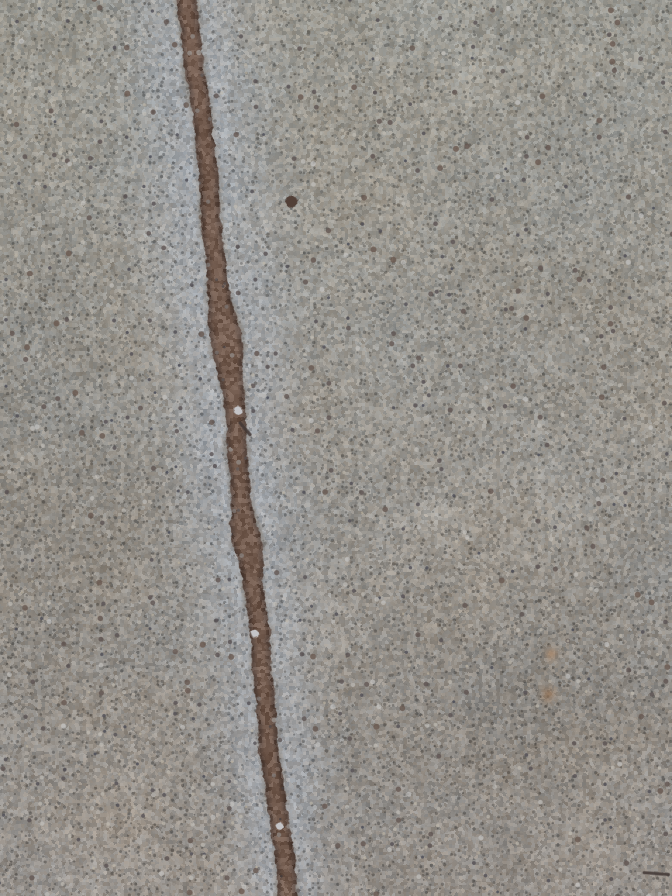
Write a Shadertoy shader that draws this texture.

```glsl
vec2 hash2(vec2 p) {
    vec3 q = fract(p.xyx * vec3(0.1031, 0.1030, 0.0973));
    q += dot(q, q.yzx + 33.33);
    return fract((q.xx + q.yz) * q.zy);
}

// Nearest seed: x = distance, yz = random pair of that cell
vec3 cellular(vec2 p) {
    vec2 base = floor(p);
    vec3 nearest = vec3(9.0, 0.0, 0.0);
    for (int j = -1; j <= 1; j++)
    for (int i = -1; i <= 1; i++) {
        vec2 cell = base + vec2(i, j);
        float d = length(cell + 0.15 + 0.7 * hash2(cell) - p);
        if (d < nearest.x) nearest = vec3(d, hash2(cell + 71.0));
    }
    return nearest;
}

// Layered, rotated and warped sines, roughly -1 to 1
float waves(vec2 p) {
    float sum = 0.0, amp = 0.55;
    for (int i = 0; i < 5; i++) {
        sum += amp * sin(p.x + 1.3 * sin(p.y * 0.8)) * cos(p.y + float(i));
        p = mat2(0.8, -0.6, 0.6, 0.8) * p * 1.9 + 2.7;
        amp *= 0.62;
    }
    return sum;
}

// Random flecks: x = coverage, y = variation
vec2 flecks(vec2 p, float scale, float density, float size, float pixel) {
    vec3 c = cellular(p * scale);
    float radius = size * mix(0.45, 1.0, c.z);
    float soft = 0.7 * pixel * scale;
    float cover = 1.0 - smoothstep(radius - soft, radius + soft, c.x);
    return vec2(cover * step(1.0 - density, c.y), c.z);
}

float blotch(vec2 p, vec2 centre, vec2 radii) {
    vec2 q = (p - centre) / radii;
    return exp(-dot(q, q));
}

float disc(vec2 p, vec2 centre, float radius, float pixel) {
    float d = length(p - centre) + 0.0012 * waves(p * 400.0) - radius;
    return 1.0 - smoothstep(-pixel, pixel, d);
}

float stroke(vec2 p, vec2 a, vec2 b, float width, float pixel) {
    vec2 ab = b - a;
    float t = clamp(dot(p - a, ab) / dot(ab, ab), 0.0, 1.0);
    return 1.0 - smoothstep(-pixel, pixel, length(p - a - t * ab) - width);
}

float crackCentre(float y) {
    return 0.3205 - 0.111 * y + 0.0018 * sin(y * 23.0 + 1.0);
}

float crackWidth(float y) {
    float bulges = 0.007 * exp(-pow((y - 0.62) / 0.045, 2.0))
                 + 0.006 * exp(-pow((y - 0.395) / 0.03, 2.0));
    return 0.0108 + bulges;
}

vec3 concrete(vec2 p, float pixel) {
    // Broad stains
    float tone = 0.018 * waves(p * 9.0) + 0.012 * waves(p * 34.0 + 5.0);
    tone -= 0.035 * blotch(p, vec2(0.60, 0.22), vec2(0.22, 0.11));
    tone -= 0.025 * blotch(p, vec2(0.05, 0.45), vec2(0.14, 0.20));
    tone += 0.050 * blotch(p, vec2(0.484, 0.427), vec2(0.026, 0.018));
    tone += 0.030 * blotch(p, vec2(0.534, 0.915), vec2(0.035, 0.03));
    tone += 0.025 * blotch(p, vec2(0.657, 0.727), vec2(0.05, 0.025));
    vec3 col = mix(vec3(0.588, 0.567, 0.545), vec3(0.603, 0.597, 0.568), p.y) + tone;
    float warmth = waves(p * 13.0 + 8.0);
    col += warmth * vec3(0.010, 0.001, -0.009);

    // Pale bluish bloom along the joint
    float offset = p.x - crackCentre(p.y) + 0.008 * waves(p * 22.0);
    float reach = mix(0.045, 0.070, smoothstep(0.0, 0.6, p.y));
    float bloom = exp(-pow(abs(offset) / reach, 2.4));
    bloom *= 0.82 + 0.18 * waves(p * vec2(30.0, 12.0) + 3.0);
    col = mix(col, vec3(0.655, 0.675, 0.705), 0.85 * bloom);

    // Sand grain and faint brushed streaks
    vec3 fine = cellular(p * 260.0);
    vec3 coarse = cellular(p * 125.0 + 19.0);
    col += (fine.y - 0.5) * 0.13 + (coarse.y - 0.5) * 0.055;
    col += (fine.z - 0.5) * vec3(0.022, 0.0, -0.022);
    col += 0.008 * sin(p.x * 480.0 + 3.0 * waves(p * vec2(18.0, 7.0)));

    // Pits, dark aggregate and pale chips
    vec2 pits = flecks(p, 190.0, 0.22, 0.38, pixel);
    col = mix(col, col * 0.68, pits.x * 0.8);
    vec2 stones = flecks(p + 3.1, 72.0, 0.11, 0.24, pixel);
    vec3 stoneColour = mix(vec3(0.28, 0.29, 0.34), vec3(0.42, 0.35, 0.31), stones.y);
    col = mix(col, stoneColour, 0.8 * stones.x);
    vec2 chips = flecks(p + 7.7, 88.0, 0.06, 0.25, pixel);
    return mix(col, mix(vec3(0.73, 0.69, 0.61), vec3(0.78), chips.y), 0.65 * chips.x);
}

vec3 soil(vec2 p, float depth, float pixel) {
    vec3 grain = cellular(p * 230.0 + 41.0);
    vec3 col = mix(vec3(0.34, 0.275, 0.245), vec3(0.45, 0.36, 0.31), smoothstep(0.0, 0.008, depth));
    col += (grain.y - 0.5) * 0.15 + 0.025 * waves(p * 60.0);
    vec2 grit = flecks(p + 1.7, 110.0, 0.12, 0.33, pixel);
    return mix(col, mix(vec3(0.24, 0.22, 0.23), vec3(0.68, 0.66, 0.64), grit.y), 0.7 * grit.x);
}

void mainImage(out vec4 fragColor, in vec2 fragCoord) {
    float pixel = 1.0 / iResolution.y;
    vec2 p = fragCoord * pixel;
    vec3 col = concrete(p, pixel);

    // Ragged joint filled with soil
    float offset = p.x - crackCentre(p.y);
    float ragged = 0.0028 * waves(vec2(p.y * 75.0, sign(offset) * 2.0)) + 0.0012 * waves(p * 310.0);
    float depth = crackWidth(p.y) + ragged - abs(offset);
    float rim = smoothstep(-0.007, 0.0, depth) * (0.5 + 0.5 * waves(p * 45.0));
    col = mix(col, vec3(0.48, 0.44, 0.39), 0.55 * clamp(rim, 0.0, 1.0));
    col = mix(col, soil(p, depth, pixel), smoothstep(-pixel, pixel, depth));

    // Loose pebbles, twigs and isolated marks
    float pebbles = disc(p, vec2(0.2656, 0.5417), 0.0048, pixel)
                  + disc(p, vec2(0.284, 0.293), 0.0045, pixel)
                  + disc(p, vec2(0.3125, 0.078), 0.0042, pixel);
    col = mix(col, vec3(0.77, 0.77, 0.78), min(pebbles, 1.0));
    col = mix(col, vec3(0.32, 0.25, 0.22), disc(p, vec2(0.3255, 0.775), 0.0065, pixel));
    float rust = blotch(p, vec2(0.612, 0.225), vec2(0.008)) + blotch(p, vec2(0.615, 0.270), vec2(0.007));
    col = mix(col, vec3(0.64, 0.49, 0.36), 0.6 * min(rust, 1.0));
    float twigs = stroke(p, vec2(0.268, 0.528), vec2(0.279, 0.515), 0.0018, pixel)
                + stroke(p, vec2(0.719, 0.026), vec2(0.746, 0.024), 0.0017, pixel);
    col = mix(col, vec3(0.25, 0.21, 0.20), 0.85 * min(twigs, 1.0));

    fragColor = vec4(clamp(col, 0.0, 1.0), 1.0);
}
```
